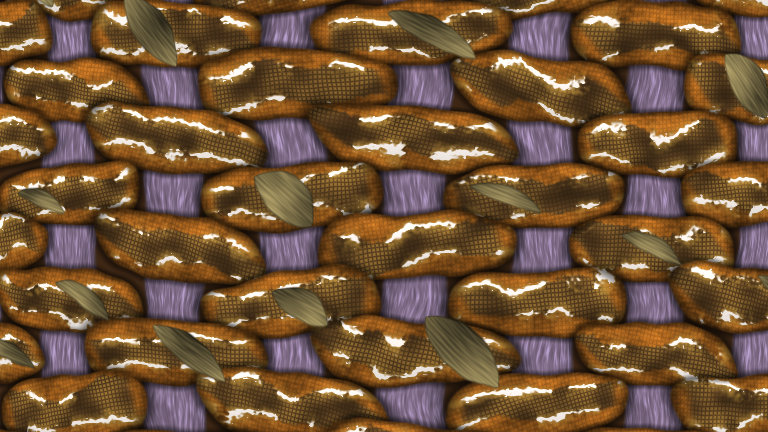
Give the GLSL for this texture, as a WebGL 2 fragment shader.

```glsl
#version 300 es
precision highp float;
// Plain weave of crumpled gold foil strips over violet fibre warps.
// Foil pads sit on a checkerboard of cells; each is shaded by a noisy slope
// that reflects two light bands, and some carry a twisted olive flap.

#define COL_PITCH 0.292
#define ROW_PITCH 0.1225
#define PAD_HALF vec2(0.222, 0.074)
#define WARP_HALF 0.077
#define FLAP_CHANCE 0.5
#define CRUMPLE 0.6
#define MESH_PITCH 0.0098

uniform vec2 u_resolution;
out vec4 fragColor;

const vec3 SHADOW = vec3(0.24, 0.15, 0.08);
const vec3 BRONZE = vec3(0.33, 0.23, 0.12);
const vec3 ORANGE = vec3(0.66, 0.39, 0.12);
const vec3 GOLD   = vec3(0.82, 0.63, 0.26);
const vec3 GLINT  = vec3(1.00, 0.97, 0.95);
const vec3 VIOLET = vec3(0.51, 0.43, 0.54);
const vec3 OLIVE  = vec3(0.51, 0.46, 0.30);

vec2 hash2(vec2 p) {
    vec3 h = fract(p.xyx * vec3(0.1031, 0.1030, 0.0973));
    h += dot(h, h.yzx + 33.33);
    return fract((h.xx + h.yz) * h.zy);
}

float cornerSlope(vec2 cell, vec2 f) {
    float a = 6.2832 * hash2(cell).x;
    return dot(vec2(cos(a), sin(a)), f);
}

// Gradient noise, about -0.7 to 0.7
float gnoise(vec2 p) {
    vec2 i = floor(p), f = fract(p);
    vec2 w = f * f * f * (f * (f * 6.0 - 15.0) + 10.0);
    vec2 e = vec2(1, 0);
    return mix(mix(cornerSlope(i, f), cornerSlope(i + e, f - e), w.x),
               mix(cornerSlope(i + e.yx, f - e.yx), cornerSlope(i + 1.0, f - 1.0), w.x), w.y);
}

mat2 rotation(float a) { return mat2(cos(a), sin(a), -sin(a), cos(a)); }

float band(float x, float width) { return exp(-x * x / (width * width)); }

// Fibre bundle running upward; d is measured from the middle of its cell
vec3 warpThread(vec2 d, vec2 p, float px) {
    float x = d.x + 0.02 * gnoise(p * 9.0);
    float fibre = gnoise(vec2(x * 130.0, p.y * 14.0)) + 0.6 * gnoise(vec2(x * 260.0, p.y * 40.0));
    float curve = 1.0 - 0.35 * pow(abs(x) / WARP_HALF, 3.0);
    vec3 c = VIOLET * (1.0 + 0.32 * fibre) * curve;
    c += vec3(0.12, 0.12, 0.17) * smoothstep(-0.1, 0.7, fibre) * band(d.y, 0.04);
    return mix(SHADOW, c, smoothstep(3.0 * px, -3.0 * px, abs(x) - WARP_HALF));
}

// d: local position, q: position scaled to the pad, edge: 0 at rim, 1 at middle
vec3 goldFoil(vec2 d, vec2 q, float edge, vec2 rnd) {
    vec2 s = rnd * vec2(71.0, 93.0);
    float crease = abs(gnoise(rotation(0.5) * d * vec2(9.0, 15.0) + s));
    float fine = gnoise(d * vec2(70.0, 95.0) + s);
    float slope = q.y + (rnd.x - 0.5) * 0.6 * q.x + 0.11 * fine
                + CRUMPLE * (gnoise(d * vec2(6.0, 8.0) + s) + 0.6 * crease - 0.1);
    float facet = smoothstep(0.92, 0.78, abs(q.x + (rnd.y - 0.3) * 0.8 * q.y))
                * smoothstep(0.66, 0.5, abs(slope));
    float sheen = gnoise(d * vec2(12.0, 22.0) - s);
    vec3 c = mix(ORANGE * (0.95 + 0.5 * sheen + 0.25 * fine), BRONZE * (1.0 + 0.5 * sheen), facet);

    // Fine woven mesh pressed into the foil, strongest on the facet
    vec2 cell = rotation(0.5 * rnd.x - 0.25) * d / MESH_PITCH + 0.6 * gnoise(d * 14.0 + s);
    vec2 m = abs(fract(cell) - 0.5);
    float thread = smoothstep(0.15, 0.5, max(m.x, m.y));
    float lit = smoothstep(-0.35, 0.4, gnoise(d * 12.0 - s));
    c = mix(c, GOLD, facet * lit * (0.5 - 0.45 * thread));
    c *= 1.0 - 0.15 * thread;

    // Two broken bands of reflected light with a warm halo
    float upper = smoothstep(-0.2, 0.1, gnoise(vec2(d.x * 13.0, 3.0) + s) + 0.25 * fine);
    float lower = smoothstep(-0.15, 0.12, gnoise(vec2(d.x * 15.0, 9.0) - s) + 0.25 * fine);
    float halo = band(slope - 0.5, 0.21) * upper + band(slope + 0.5, 0.19) * lower;
    float glint = band(slope - 0.54, 0.085) * upper + band(slope + 0.5, 0.075) * lower;
    glint += 0.9 * halo * smoothstep(0.28, 0.5, gnoise(d * vec2(85.0, 120.0) - s));
    glint *= smoothstep(0.95, 0.78, abs(q.x));
    c = mix(c, GOLD, 0.65 * min(halo, 1.0));
    c = mix(c, GLINT, smoothstep(0.15, 0.75, glint));
    return c * mix(0.5, 1.0, smoothstep(0.0, 0.2, edge)) * (0.97 + 0.1 * q.y);
}

// Twisted strip end, brushed lengthwise; rgb and coverage
vec4 oliveFlap(vec2 d, vec2 rnd, float px) {
    vec2 size = vec2(mix(0.075, 0.115, rnd.x), mix(0.02, 0.05, rnd.y * rnd.y));
    d = rotation(0.3 + 0.5 * rnd.y) * d;
    float t = d.x / size.x;
    float bend = 0.012 * (t * t - 0.4) + 0.006 * gnoise(d * 20.0 + rnd * 9.0);
    float rim = size.y * pow(max(1.0 - t * t, 0.0), 0.8) - abs(d.y + bend);
    if (abs(t) >= 1.0) rim = -1.0;
    float brush = gnoise(vec2(d.x * 18.0, d.y * 190.0) + rnd * 50.0);
    vec3 c = OLIVE * (0.88 + 0.3 * brush + 0.25 * sin(t * 2.5 + rnd.x * 6.0) - 0.2 * d.y / size.y);
    c *= mix(0.65, 1.0, smoothstep(0.0, 0.006, rim));
    return vec4(c, smoothstep(-1.5 * px, 1.5 * px, rim));
}

void main() {
    float px = 1.0 / u_resolution.y;
    vec2 p = gl_FragCoord.xy * px;
    // Grid coordinates, columns closing up toward the sides
    float across = (p.x - 0.5 * u_resolution.x * px - 0.072) / COL_PITCH;
    vec2 grid = vec2(across + 0.0125 * across * across * across, (p.y - 0.06) / ROW_PITCH);
    grid += 0.09 * vec2(gnoise(p * 3.0), gnoise(p * 2.5 + 40.0));
    vec2 pitch = vec2(COL_PITCH, ROW_PITCH), base = round(grid);

    vec3 color = warpThread((grid - base) * pitch, p, px);
    vec4 flaps = vec4(0);
    for (int j = 1; j >= -1; j--)
    for (int i = -1; i <= 1; i++) {
        vec2 id = base + vec2(i, j);
        if (mod(id.x + id.y, 2.0) < 0.5) continue;
        vec2 rnd = hash2(id + 23.0), rnd2 = hash2(id + 71.0);
        vec2 d = (grid - id) * pitch - (rnd2 - 0.5) * vec2(0.02, 0.014);
        d = rotation((rnd.y - 0.55) * 0.26) * d;
        // Slanted ends, one side narrower, wavy outline
        vec2 q = d / (PAD_HALF * (0.94 + 0.12 * rnd2.yx));
        q.x += (rnd.x - 0.35) * 0.35 * q.y;
        q.y *= 1.0 + 0.3 * (rnd2.y - 0.5) * q.x;
        q.y += 0.25 * gnoise(d * 9.0 + rnd * 60.0);
        float edge = 1.0 - pow(pow(abs(q.x), 4.0) + pow(abs(q.y), 2.6), 0.36);
        color *= 1.0 - 0.5 * smoothstep(-0.2, 0.0, edge);
        float cover = smoothstep(-px, px, edge * PAD_HALF.y);
        color = mix(color, goldFoil(d, q, edge, rnd), cover);
        if (rnd2.x < FLAP_CHANCE) {
            vec2 anchor = vec2(mix(-0.13, 0.13, rnd.x), 0.02 * (rnd.y - 0.5));
            vec4 flap = oliveFlap(d - anchor, rnd2.yx * vec2(1.0, 1.0 / FLAP_CHANCE), px);
            flaps = mix(flaps, vec4(flap.rgb, 1.0), flap.a);
        }
    }
    color = color * (1.0 - flaps.a) + flaps.rgb;
    fragColor = vec4(clamp(color, 0.0, 1.0), 1.0);
}
```
